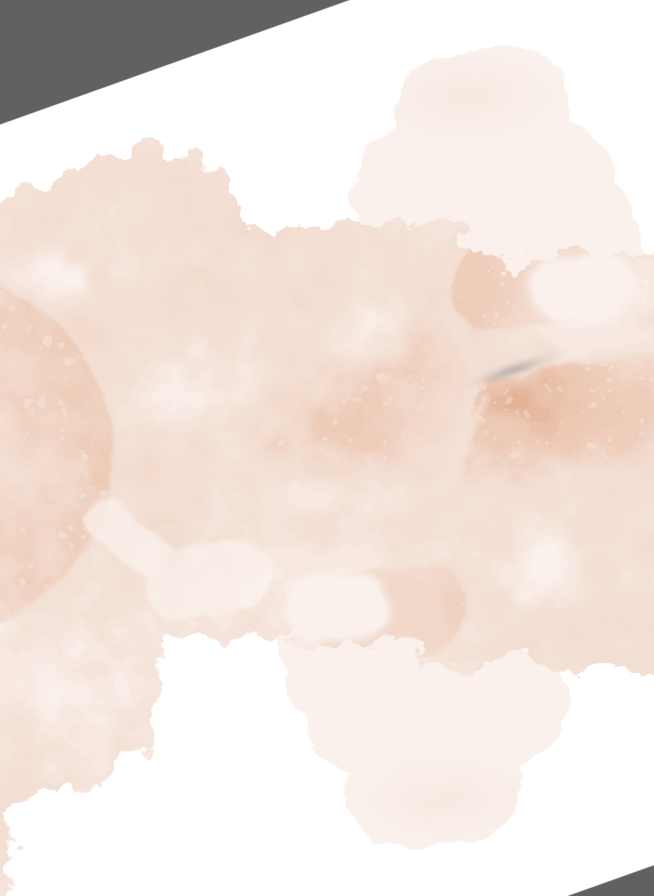
A Shadertoy shader for this background:

```glsl
#define ASPECT 0.7305
#define PIVOT vec2(0.513, 0.5)
#define SLATE vec3(0.38)
#define PAPER vec3(1.0)
#define MILK vec3(0.982, 0.947, 0.932)
#define BLUSH vec3(0.952, 0.872, 0.825)
#define PEACH vec3(0.93, 0.79, 0.71)
#define CLAY vec3(0.885, 0.69, 0.58)
#define FRAY 0.055
#define MOTTLE 0.42
#define TONE_STEPS 16.0

float hash(vec2 p) {
    vec3 q = fract(p.xyx * vec3(0.1031, 0.103, 0.0973));
    q += dot(q, q.yzx + 33.33);
    return fract((q.x + q.y) * q.z);
}

float noise(vec2 p) {
    vec2 i = floor(p), f = fract(p);
    f = f * f * (3.0 - 2.0 * f);
    return mix(mix(hash(i), hash(i + vec2(1, 0)), f.x),
               mix(hash(i + vec2(0, 1)), hash(i + vec2(1, 1)), f.x), f.y);
}

float fbm(vec2 p) {
    float sum = 0.0, amp = 0.5;
    for (int i = 0; i < 5; i++) {
        sum += amp * noise(p);
        p = mat2(1.6, 1.2, -1.2, 1.6) * p + 7.3;
        amp *= 0.5;
    }
    return sum;
}

float capsule(vec2 p, vec2 a, vec2 b, float r) {
    vec2 d = b - a;
    return length(p - a - d * clamp(dot(p - a, d) / dot(d, d), 0.0, 1.0)) - r;
}

float glow(vec2 p, vec2 center, vec2 radii) {
    vec2 q = (p - center) / radii;
    return exp(-dot(q, q));
}

float inside(float d, float soft) { return 1.0 - smoothstep(-soft, soft, d); }

// Main wash: a broad band with lobes on its left
float washShape(vec2 p) {
    float d = capsule(p, vec2(-0.026, 0.609), vec2(0.163, 0.70), 0.137);
    d = min(d, capsule(p, vec2(0.234, 0.622), vec2(0.485, 0.596), 0.143));
    d = min(d, capsule(p, vec2(-0.1, 0.479), vec2(0.83, 0.479), 0.190));
    d = min(d, capsule(p, vec2(-0.04, 0.193), vec2(0.078, 0.245), 0.112));
    return min(d, capsule(p, vec2(-0.04, 0.193), vec2(-0.04, 0.06), 0.057));
}

// Thin pale bloom reaching out of the band
float bloomShape(vec2 p) {
    float d = capsule(p, vec2(0.508, 0.876), vec2(0.568, 0.885), 0.065);
    d = min(d, capsule(p, vec2(0.469, 0.785), vec2(0.612, 0.785), 0.075));
    return min(d, capsule(p, vec2(0.622, 0.74), vec2(0.638, 0.68), 0.086));
}

// Round pale droplets, one per grid cell
float droplets(vec2 p, float cells, float chance) {
    vec2 g = p * cells, id = floor(g);
    vec2 c = 0.3 + 0.4 * vec2(hash(id + 3.1), hash(id + 8.7));
    float r = 0.08 + 0.17 * hash(id + 5.5);
    return step(hash(id), chance) * inside(length(fract(g) - c) - r, 0.07);
}

vec3 ramp(float t) {
    vec3 c = mix(MILK, BLUSH, smoothstep(0.0, 0.4, t));
    c = mix(c, PEACH, smoothstep(0.35, 0.72, t));
    return mix(c, CLAY, smoothstep(0.7, 1.0, t));
}

void mainImage(out vec4 fragColor, in vec2 fragCoord) {
    vec2 p = fragCoord / iResolution.xy * vec2(ASPECT, 1.0);
    float px = 1.0 / iResolution.y;
    float coarse = fbm(p * 11.0) - 0.48, fine = fbm(p * 36.0 + 4.0) - 0.48;
    vec2 warp = vec2(fine, fbm(p * 36.0 + 19.0) - 0.48);
    vec2 w = p + 0.03 * warp + 0.02 * coarse;
    vec2 edge = p + 0.016 * warp;
    vec2 turned = 2.0 * PIVOT - p;

    // Broad tones of the wash
    float t = 0.33 + MOTTLE * (0.55 * coarse + 0.65 * fine);
    t += 0.32 * glow(w, vec2(0.39, 0.517), vec2(0.085, 0.042));
    t += 0.22 * glow(w, vec2(0.455, 0.585), vec2(0.06, 0.055));
    t += 0.06 * glow(w, vec2(0.16, 0.68), vec2(0.15, 0.1));
    t -= 0.20 * glow(w, vec2(0.078, 0.245), vec2(0.15, 0.09));
    t -= 0.25 * glow(w, vec2(0.06, 0.69), vec2(0.06, 0.025));
    t -= 0.13 * glow(w, vec2(0.2, 0.56), vec2(0.07, 0.04));
    t -= 0.16 * glow(w, vec2(0.38, 0.455), vec2(0.08, 0.03));

    // Left disc with a pooled rim
    float disc = length(edge - vec2(-0.072, 0.492)) - 0.199;
    t += inside(disc, 0.004) * (0.15 + 0.11 * exp(disc * 30.0));

    // Milky fold under the band
    float fold = min(capsule(edge, vec2(0.12, 0.42), vec2(0.20, 0.355), 0.023),
                     capsule(edge, vec2(0.20, 0.345), vec2(0.265, 0.36), 0.038));
    t = mix(t, 0.1, 0.8 * inside(fold, 0.004));

    // Dark pool bounded above and on the left
    float top = edge.y - 0.577 - 0.167 * (edge.x - 0.54);
    float side = 0.54 - 0.257 * (0.577 - edge.y) - edge.x;
    float pool = inside(top, 0.006) * inside(side, 0.005);
    t += pool * (0.42 * glow(w, vec2(0.575, 0.545), vec2(0.10, 0.065))
               + 0.24 * glow(w, vec2(0.67, 0.54), vec2(0.16, 0.08)));

    // Blooms, tan patches, hollows and veins, repeated by a half turn
    float wash = 1.0, bloom = 1.0, pink = 0.0;
    for (int k = 0; k < 2; k++) {
        vec2 q = k == 0 ? p : turned;
        vec2 e = q + 0.013 * warp;
        wash = min(wash, washShape(q));
        bloom = min(bloom, bloomShape(q));
        pink += glow(e, vec2(0.525, 0.89), vec2(0.075, 0.035));
        t -= 0.28 * glow(e, vec2(0.414, 0.635), vec2(0.035, 0.045));
        t -= 0.20 * glow(e, vec2(0.665, 0.665), vec2(0.08, 0.05));
        float patchD = capsule(e, vec2(0.556, 0.68), vec2(0.625, 0.69), 0.05);
        t = mix(t, 0.57 + 0.35 * coarse - 0.9 * (e.x - 0.54), 0.85 * inside(patchD, 0.004));
        t = mix(t, 0.18, 0.8 * glow(e, vec2(0.68, 0.625), vec2(0.08, 0.017)));
        float hollow = capsule(e, vec2(0.626, 0.677), vec2(0.67, 0.681), 0.036);
        t = mix(t, 0.02, 0.93 * inside(hollow, 0.009));
        float vein = min(capsule(e, vec2(0.499, 0.659), vec2(0.536, 0.573), 0.006),
                         capsule(e, vec2(0.531, 0.564), vec2(0.487, 0.446), 0.005));
        t = mix(t, 0.3, 0.7 * inside(vein, 0.006));
    }

    // Droplets gather where the pigment is strong
    float spots = max(droplets(edge, 48.0, 0.3), droplets(edge + 0.37, 85.0, 0.22));
    t -= 0.2 * spots * smoothstep(0.42, 0.65, t);

    // Flat tonal layers with softened borders
    float level = t * TONE_STEPS;
    float stepped = (floor(level) + smoothstep(0.3, 0.7, fract(level))) / TONE_STEPS;
    vec3 pigment = ramp(clamp(mix(t, stepped, 0.7), 0.0, 1.0));

    // Grey crease along the top of the pool
    vec2 c = mat2(0.95, -0.31, 0.31, 0.95) * (p - vec2(0.573, 0.587));
    pigment = mix(pigment, vec3(0.69, 0.66, 0.64), 0.75 * glow(c, vec2(0.0), vec2(0.032, 0.006)));

    // Layers on the paper
    vec3 color = PAPER;
    vec3 pale = mix(MILK, BLUSH, 0.04 + 0.42 * min(pink, 1.0) * (0.75 + coarse));
    color = mix(color, pale, inside(bloom + FRAY * (0.35 * coarse + 0.4 * fine), 1.5 * px));
    float ragged = wash + FRAY * (0.7 * coarse + 1.1 * fine);
    color = mix(color, pigment, inside(ragged, 1.5 * px));

    // Slanted corners
    float corner = max(p.y - 0.861 - 0.356 * p.x, 0.356 * (p.x - 0.634) - p.y);
    color = mix(color, SLATE, smoothstep(-px, px, corner));
    fragColor = vec4(color, 1.0);
}
```
